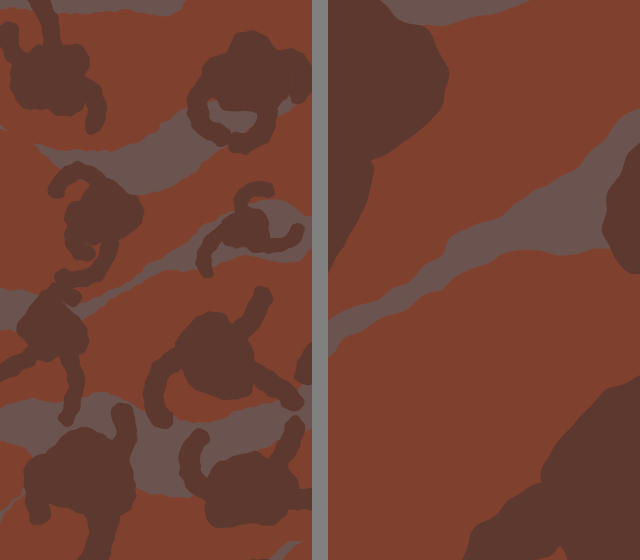
Left: the whole. Right: its middle third, enlarged.
Reproduce this pattern procedurally as a WebGL 2 fragment shader.

```glsl
#version 300 es
precision highp float;

#define DARK vec3(0.36, 0.22, 0.18)
#define RUST vec3(0.50, 0.25, 0.18)
#define GREY vec3(0.42, 0.33, 0.31)
#define CELL vec2(0.5, 0.447)
#define BAND_PERIOD 0.52
#define BAND_TILT 0.2
#define BAND_WIDTH 0.155
#define LUMPS 5
#define LIMBS 3
#define LIMB_STEPS 7
#define WOBBLE 0.012
#define SEED 11

uniform vec2 u_resolution;
out vec4 fragColor;

// Integer hash: three values in 0..1 for a cell and a part number
vec3 hash(vec2 cell, int part) {
  uvec3 v = uvec3(ivec3(ivec2(cell), part + SEED)) * 1664525u + 1013904223u;
  v.x += v.y * v.z; v.y += v.z * v.x; v.z += v.x * v.y;
  v ^= v >> 16u;
  v.x += v.y * v.z; v.y += v.z * v.x; v.z += v.x * v.y;
  return vec3(v >> 8u) / 16777216.0;
}

vec2 heading(float angle) { return vec2(cos(angle), sin(angle)); }

float cornerSlope(vec2 cell, vec2 offset) {
  return dot(heading(6.2832 * hash(cell, 0).x), offset);
}

float gradientNoise(vec2 p) {
  vec2 i = floor(p), f = p - i;
  vec2 u = f * f * f * (f * (f * 6.0 - 15.0) + 10.0);
  vec2 e = vec2(1.0, 0.0);
  return mix(mix(cornerSlope(i, f), cornerSlope(i + e, f - e), u.x),
             mix(cornerSlope(i + e.yx, f - e.yx), cornerSlope(i + 1.0, f - 1.0), u.x), u.y);
}

float smoothMin(float a, float b, float k) {
  float h = max(k - abs(a - b), 0.0) / k;
  return min(a, b) - 0.25 * h * h * k;
}

float segmentDistance(vec2 p, vec2 a, vec2 b) {
  vec2 ab = b - a;
  return length(p - a - ab * clamp(dot(p - a, ab) / dot(ab, ab), 0.0, 1.0));
}

// Winding channels between the islands, negative inside
float channelField(vec2 p) {
  float warp = 0.34 * gradientNoise(p * 1.8 + 3.7) + 0.06 * gradientNoise(p * 5.5 + 20.3);
  float band = (p.y - BAND_TILT * p.x + warp) / BAND_PERIOD;
  float halfWidth = BAND_WIDTH + 0.33 * gradientNoise(p * vec2(2.0, 2.6) + 9.4);
  return (abs(fract(band) - 0.5) - halfWidth) * BAND_PERIOD;
}

// Lumpy body with curling limbs, around the origin
float creatureDistance(vec2 p, vec2 cell) {
  float size = mix(0.075, 0.152, hash(cell, 1).z);
  float d = 1e3;
  for (int i = 0; i < LUMPS; i++) {
    vec3 r = hash(cell, 10 + i);
    float angle = 6.2832 * (float(i) + 0.6 * r.x) / float(LUMPS);
    vec2 centre = heading(angle) * size * mix(0.3, 0.7, r.y) * vec2(1.2, 0.9);
    d = smoothMin(d, length(p - centre) - size * mix(0.48, 0.7, r.z), 0.3 * size);
  }
  float thickness = 0.2 * size + 0.008;
  for (int i = 0; i < LIMBS; i++) {
    vec3 r = hash(cell, 30 + i);
    float angle = 6.2832 * (float(i) + 0.7 * r.x) / float(LIMBS) + 2.6;
    float curl = (r.y - 0.5) * 0.95;
    float stride = mix(0.02, 0.042, r.z);
    vec2 a = heading(angle) * size * 0.6;
    for (int k = 0; k < LIMB_STEPS; k++) {
      vec2 b = a + heading(angle) * stride;
      d = min(d, segmentDistance(p, a, b) - thickness);
      a = b;
      angle += curl;
    }
  }
  return d;
}

// Nearest creature on a jittered grid
float creaturesDistance(vec2 p) {
  vec2 home = floor(p / CELL);
  float d = 1e3;
  for (int y = -1; y <= 1; y++) {
    for (int x = -1; x <= 1; x++) {
      vec2 cell = home + vec2(x, y);
      vec2 centre = (cell + 0.5 + 0.32 * (hash(cell, 1).xy - 0.5)) * CELL;
      if (length(p - centre) < 0.46) d = min(d, creatureDistance(p - centre, cell));
    }
  }
  return d;
}

void main() {
  vec2 p = gl_FragCoord.xy / u_resolution.x;
  float pixel = 1.0 / u_resolution.x;

  // Slightly uneven outlines
  vec2 q = p + WOBBLE * vec2(gradientNoise(p * 28.0), gradientNoise(p * 28.0 + 51.5));

  float channel = channelField(q);
  float soft = max(0.7 * fwidth(channel), 1e-5);
  vec3 colour = mix(GREY, RUST, smoothstep(-soft, soft, channel));
  colour = mix(DARK, colour, smoothstep(-0.7 * pixel, 0.7 * pixel, creaturesDistance(q)));
  fragColor = vec4(colour, 1.0);
}
```
